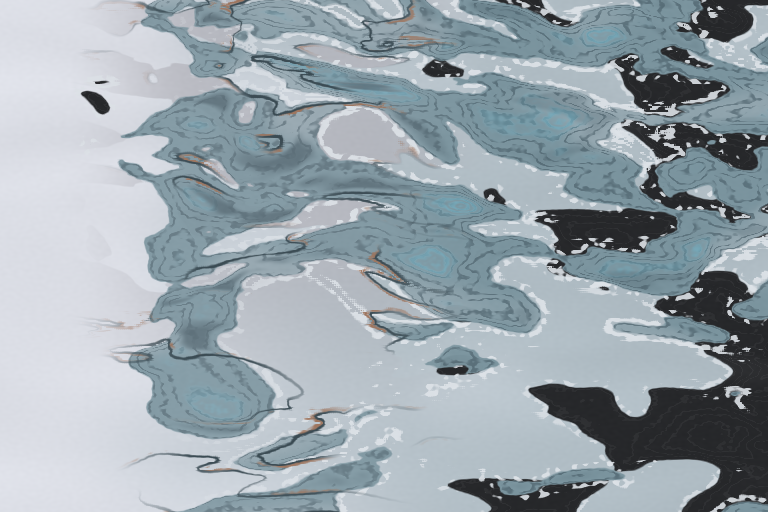
Give the GLSL for this texture, as a Shadertoy shader.

```glsl
#define RIPPLE_SCALE vec2(3.3, 7.5)
#define PERSPECTIVE 0.65
#define WARP 0.75
#define RING_COUNT 52.0
#define RIM_WIDTH 0.006
#define SKY_WHITE vec3(0.86, 0.87, 0.90)
#define SKY_GREY vec3(0.67, 0.72, 0.75)
#define SLATE vec3(0.48, 0.58, 0.62)
#define DEEP_TEAL vec3(0.29, 0.37, 0.41)
#define BRIGHT_TEAL vec3(0.45, 0.67, 0.74)
#define SHADOW vec3(0.15, 0.155, 0.165)
#define COPPER vec3(0.62, 0.46, 0.37)

vec2 hash2(vec2 p) {
    vec3 h = fract(p.xyx * vec3(0.1031, 0.1030, 0.0973));
    h += dot(h, h.yzx + 33.33);
    return fract((h.xx + h.yz) * h.zy) * 2.0 - 1.0;
}

// Gradient noise, about -0.7 to 0.7
float noise(vec2 p) {
    vec2 i = floor(p), f = p - i;
    vec2 u = f * f * f * (f * (f * 6.0 - 15.0) + 10.0);
    vec2 o = vec2(0.0, 1.0);
    float low = mix(dot(hash2(i), f), dot(hash2(i + o.yx), f - o.yx), u.x);
    float high = mix(dot(hash2(i + o), f - o), dot(hash2(i + o.yy), f - o.yy), u.x);
    return mix(low, high, u.y);
}

float swell(vec2 p) {
    return noise(p) + 0.4 * noise(p * 2.1 + 17.3) + 0.12 * noise(p * 4.7 + 41.0);
}

// Signed distance to the zero contour, in canvas heights
float contourDistance(float field) {
    return field / max(fwidth(field) * iResolution.y, 1.0);
}

float fill(float d) {
    float px = 0.8 / iResolution.y;
    return smoothstep(-px, px, d);
}

float stroke(float d, float width) {
    return fill(width - abs(d));
}

void mainImage(out vec4 fragColor, in vec2 fragCoord) {
    vec2 uv = fragCoord / iResolution.xy;
    vec2 p = fragCoord / iResolution.y;

    // Water plane: ripples shrink towards the top
    vec2 q = vec2((p.x - 0.75) * (1.0 + PERSPECTIVE * uv.y), p.y * (1.0 + 0.5 * PERSPECTIVE * uv.y));
    q.y += 0.10 * q.x * smoothstep(0.1, 0.7, uv.y);
    q = q * RIPPLE_SCALE + 20.0;
    q += WARP * vec2(noise(q * 0.6 + 3.1), noise(q * vec2(0.8, 0.5) + 9.7));
    q += 0.22 * vec2(noise(q * 1.7 + 5.0), noise(q * 1.5 + 29.0));
    float fine = noise(p * vec2(85.0, 130.0));
    float dashes = noise(p * vec2(60.0, 75.0) + 7.0);
    float patchy = noise(q * 0.7 + 63.0);

    // Where each reflection gathers
    float middle = smoothstep(0.08, 0.26, uv.x) * (1.0 - smoothstep(0.48, 0.66, uv.x));
    float lowerRight = smoothstep(0.40, 0.60, uv.x) * (1.0 - smoothstep(0.22, 0.55, uv.y));
    float tealBias = -0.52 + 0.56 * smoothstep(0.06, 0.28, uv.x) - 0.32 * lowerRight
                   - 0.12 * (1.0 - smoothstep(0.0, 0.5, uv.y)) + 0.06 * middle;
    float shadowBias = mix(-0.60, 0.13, smoothstep(0.35, 1.0, uv.x)) + 0.08 * lowerRight;

    float tealField = swell(q + 11.0) + tealBias;
    float shadowField = swell(q * vec2(0.85, 0.8) + 87.0) + shadowBias;
    float ribbonField = swell(q * vec2(0.75, 1.25) + 140.0);
    float teal = contourDistance(tealField) + 0.0022 * fine;
    float shadow = contourDistance(shadowField) + 0.0012 * fine;
    float ribbon = contourDistance(ribbonField) + 0.0015 * fine;

    // Pale sky with broad soft undulations
    float haze = smoothstep(0.12, 0.68, uv.x + 0.30 * noise(q * 0.45 + 51.0) + 0.08 * uv.y * middle);
    vec3 color = mix(SKY_WHITE, SKY_GREY + 0.02, haze);
    color += 0.045 * noise(q * vec2(0.6, 0.9) + 33.0);
    vec3 lilac = mix(color, vec3(0.70, 0.70, 0.73), 0.75);
    color = mix(color, lilac, middle * fill(ribbon) * smoothstep(0.15, 0.6, uv.y));

    // Dark reflections with faint wavy lines and a bright broken rim
    float darkLines = smoothstep(0.75, 1.0, sin(shadowField * 70.0 + 3.0 * fine));
    vec3 darkTone = SHADOW + 0.035 * darkLines + 0.03 * smoothstep(0.1, 0.4, patchy);
    color = mix(color, darkTone, fill(shadow));
    float shadowRim = stroke(shadow + 0.004, 0.0035) * smoothstep(-0.05, 0.1, dashes + patchy);
    color = mix(color, vec3(0.86, 0.88, 0.90), 0.8 * shadowRim);

    // Teal pools with nested rings and bright cores
    float rings = sin(tealField * RING_COUNT + 2.2 * fine + 3.0 * patchy);
    vec3 pool = mix(SLATE, SKY_GREY, 0.55 * smoothstep(0.0, 0.35, patchy));
    pool = mix(pool, DEEP_TEAL, 0.65 * smoothstep(0.35, 0.95, rings) * smoothstep(-0.35, 0.15, dashes));
    float core = smoothstep(0.25, 0.55, tealField);
    pool = mix(pool, BRIGHT_TEAL, core * (0.45 + 0.35 * rings));
    pool = mix(pool, DEEP_TEAL, 0.75 * smoothstep(0.10, 0.25, ribbonField) * smoothstep(0.05, 0.2, tealField) * (0.35 + 0.65 * middle));
    color = mix(color, pool, fill(teal) * mix(1.0, 0.86, middle));

    // Broken white fringe beside the pools
    float fringe = stroke(teal + RIM_WIDTH, RIM_WIDTH * (0.6 + dashes));
    fringe *= smoothstep(-0.08, 0.06, dashes + 0.8 * patchy) * smoothstep(0.15, 0.45, uv.x);
    color = mix(color, vec3(0.87, 0.89, 0.91), 0.9 * fringe);

    // Thin dark and copper threads in the middle reflections
    float thread = middle * smoothstep(0.0, 0.15, patchy + 0.08) * smoothstep(-0.5, -0.1, tealField);
    float taper = 0.6 + 0.8 * noise(q * 2.0 + 71.0);
    color = mix(color, DEEP_TEAL * 0.8, thread * stroke(ribbon, 0.0032 * taper));
    float copperBreaks = smoothstep(-0.05, 0.15, noise(q * 1.6 + 99.0) + 0.3 * dashes);
    color = mix(color, COPPER, thread * copperBreaks * stroke(ribbon - 0.004, 0.0034 * taper));

    fragColor = vec4(clamp(color + 0.012 * fine, 0.0, 1.0), 1.0);
}
```
